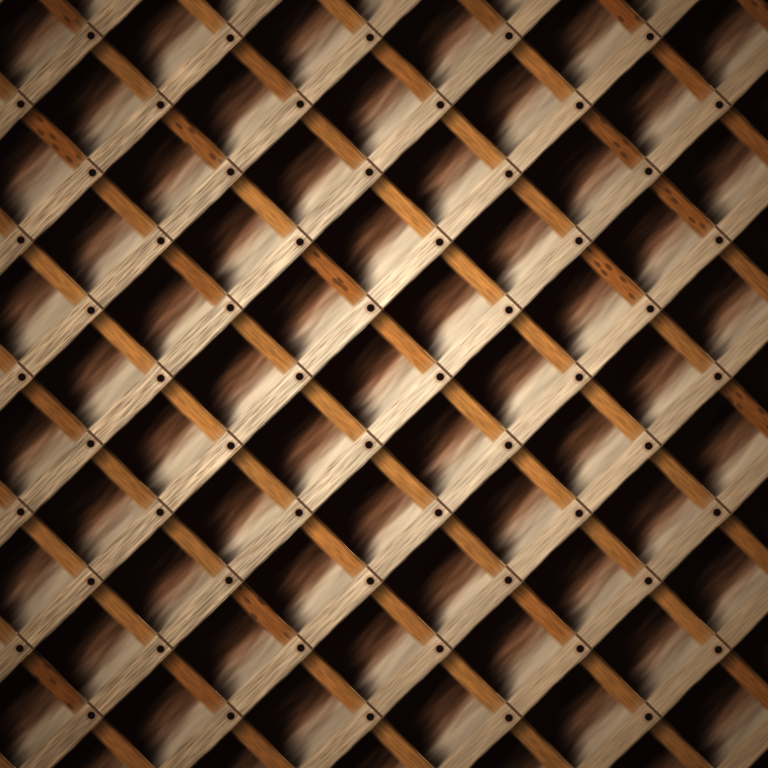
Reproduce this pattern procedurally as a WebGL 2 fragment shader.

```glsl
#version 300 es
precision highp float;

uniform vec2 u_resolution;
out vec4 fragColor;

const vec2 JOINT = vec2(0.498, 0.597);        // one beam joint on the canvas
const vec2 HALF_PITCH = vec2(0.0908, 0.0885); // half a diamond, across and up
const float BEAM_WIDTH = 0.23;                // fractions of one lattice step
const float SLAT_WIDTH = 0.19;

const vec3 SHADOW = vec3(0.055, 0.024, 0.016);
const vec3 UMBER  = vec3(0.29, 0.17, 0.10);
const vec3 BROWN  = vec3(0.56, 0.36, 0.24);
const vec3 TAN    = vec3(0.80, 0.64, 0.47);
const vec3 CREAM  = vec3(0.97, 0.86, 0.71);
const vec3 AMBER  = vec3(0.82, 0.54, 0.27);
const vec3 RUST   = vec3(0.60, 0.31, 0.13);

vec2 hash2(vec2 p) {
  vec3 q = fract(p.xyx * vec3(0.1031, 0.1030, 0.0973));
  q += dot(q, q.yzx + 33.33);
  return fract((q.xx + q.yz) * q.zy);
}

// Distance to the nearest scattered point
float cellular(vec2 p) {
  vec2 cell = floor(p), f = fract(p);
  float nearest = 2.0;
  for (int y = -1; y <= 1; y++)
    for (int x = -1; x <= 1; x++) {
      vec2 o = vec2(x, y);
      nearest = min(nearest, length(o + hash2(cell + o) - f));
    }
  return nearest;
}

float layeredSines(vec2 p) {
  float sum = 0.0, gain = 0.5;
  for (int i = 0; i < 4; i++) {
    sum += gain * sin(p.x + 1.7 * sin(p.y));
    p = p.yx * vec2(1.6, 1.9) + vec2(1.3, 2.1);
    gain *= 0.55;
  }
  return sum;
}

// Fibres stretched along the first axis, from -0.5 to 0.5
float woodGrain(vec2 p, float stretch) {
  float fibre = cellular(p * vec2(stretch, 34.0));
  float figure = layeredSines(p * vec2(3.0, 22.0));
  return (fibre - 0.45) * 0.7 + figure * 0.18;
}

// Repeating strip that ends at each whole number
float strip(float x, float width, float softness) {
  float d = abs(fract(x + 0.5 * width + 0.5) - 0.5) - 0.5 * width;
  return 1.0 - smoothstep(-softness, softness, d);
}

// Deep cell: a pale wall along the beam and a dim one beside the slat
vec3 cellColor(vec2 f, vec2 st, float light, float tone) {
  float depth = f.y / (1.0 - BEAM_WIDTH);
  float streak = layeredSines(vec2(st.y * 19.0 + st.x, st.x * 3.0));
  float reach = f.x - 0.5 * (1.0 - BEAM_WIDTH - f.y);
  float lit = smoothstep(-0.12, 0.28, reach + 0.04 * streak);
  lit *= 1.0 - smoothstep(0.86, 0.98, f.y);
  depth += 0.07 * streak + 0.14 * (tone - 0.5);
  vec3 wall = mix(SHADOW, UMBER, smoothstep(0.22, 0.52, depth));
  wall = mix(wall, BROWN, smoothstep(0.42, 0.70, depth));
  wall = mix(wall, mix(TAN, CREAM, light), smoothstep(0.58, 0.92, depth));
  float side = smoothstep(0.45, 0.80, f.x) * smoothstep(0.12, 0.7, f.y);
  side *= 1.0 - smoothstep(0.84, 0.97, f.x);
  vec3 color = mix(SHADOW, UMBER, 0.6 * side);
  return mix(color, wall * (0.94 + 0.1 * streak), lit);
}

vec3 slatColor(vec2 f, vec2 st, float light, vec2 seed) {
  float grain = woodGrain(st.yx + seed * 7.0, 5.0);
  float age = seed.x * seed.x * 0.6 + 0.5 * (1.0 - light);
  vec3 color = mix(AMBER, RUST, clamp(age, 0.0, 1.0));
  color *= 0.95 + 0.3 * grain + 0.18 * (seed.y - 0.5);
  float scuff = smoothstep(0.26, 0.1, cellular(st * vec2(9.0, 4.0)));
  color = mix(color, UMBER, scuff * (0.1 + 0.5 * step(0.82, seed.x)));
  color *= mix(0.4, 1.0, smoothstep(0.0, 0.2, f.y));
  color *= 1.0 - 0.35 * smoothstep(0.955, 1.0, f.x);
  return mix(color, TAN, 0.4 * smoothstep(0.66, 0.78, f.y));
}

vec3 beamColor(vec2 f, vec2 st, float light, vec2 seed, float wear) {
  float grain = woodGrain(st + vec2(0.0, seed.x * 3.0), 3.0);
  vec3 color = mix(TAN, CREAM, clamp(light * 1.1 - 0.2, 0.0, 1.0));
  color *= 0.97 + wear * grain + 0.14 * (seed.y - 0.5);
  float crack = smoothstep(0.2, 0.05, cellular(st * vec2(2.5, 19.0)));
  color = mix(color, BROWN, 0.65 * wear * crack);
  color *= 1.0 - 0.22 * smoothstep(0.965, 1.0, f.y);
  return mix(color, AMBER, 0.22 * (1.0 - light));
}

void main() {
  vec2 uv = gl_FragCoord.xy / u_resolution;
  vec2 q = (uv - JOINT) / HALF_PITCH;
  vec2 st = 0.5 * vec2(q.x + q.y, q.x - q.y); // along beams, along slats
  vec2 aa = fwidth(st);
  vec2 f = fract(st);
  vec2 seed = hash2(floor(st) + 41.0);

  // Light pools near the middle and falls off to the corners
  vec2 away = uv - vec2(0.5, 0.53);
  float light = exp(-3.2 * dot(away, away));
  float wear = mix(0.65, 0.3, smoothstep(0.1, 0.7, uv.x));

  vec3 color = cellColor(f, st, light, seed.y);
  float wobble = 0.008 * layeredSines(st * 6.0);
  float slat = strip(st.x + wobble, SLAT_WIDTH, aa.x + 0.012);
  color = mix(color, slatColor(f, st, light, seed), slat);
  float beam = strip(st.y + wobble, BEAM_WIDTH, aa.y + 0.004);
  color = mix(color, beamColor(f, st, light, seed, wear), beam);

  // Butt joint and nail at every crossing
  float seam = abs(fract(st.x + 0.5) - 0.5);
  color = mix(color, UMBER, 0.75 * beam * (1.0 - smoothstep(0.004, 0.008 + aa.x, seam)));
  float nail = length(f - vec2(0.915, 0.905) - 0.025 * (seed - 0.5));
  color = mix(color, BROWN, 0.5 * beam * (1.0 - smoothstep(0.03, 0.085, nail)));
  color = mix(color, SHADOW, 0.92 * (1.0 - smoothstep(0.026, 0.034 + aa.x, nail)));

  color *= mix(0.42, 1.06, light);
  fragColor = vec4(clamp(color, 0.0, 1.0), 1.0);
}
```
